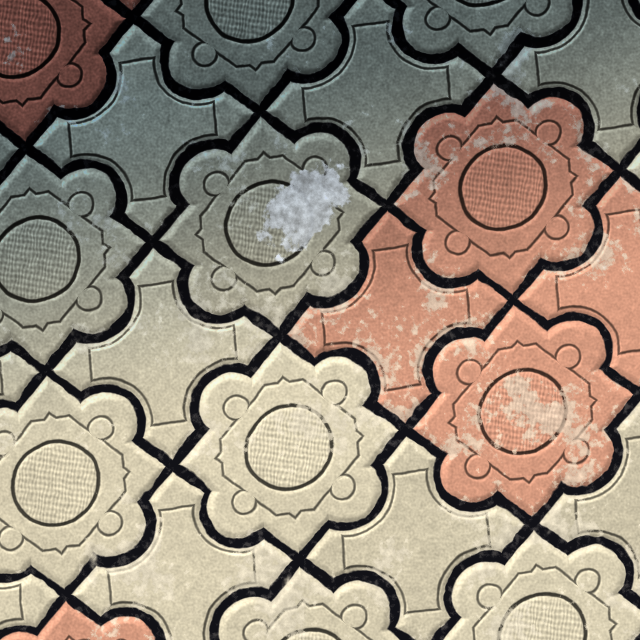
Reproduce this texture procedurally as a WebGL 2 fragment shader.

```glsl
#version 300 es
precision highp float;
// Interlocking paving tiles, round-medallion and cross-shaped, worn and half in shade.
uniform vec2 u_resolution;
out vec4 outColor;

const vec2 ORIGIN = vec2(0.421, 0.651);                  // centre of one medallion tile
const mat2 AXES = mat2(0.198, -0.147, 0.167, 0.203);     // edges of one tile on the canvas
const float LOBE_RADIUS = 0.23, LOBE_SHIFT = 0.05;
const float MEDALLION_RADIUS = 0.26;
const float GAP = 0.029, GAP_VARIATION = 0.026;          // half widths, in tiles
const float GROOVE = 0.007;
const vec2 LIGHT_DIR = vec2(-0.45, 0.89);
const vec2 CLUMP = vec2(0.475, 0.678);                   // large lump of snow
const vec3 STONE = vec3(0.83, 0.79, 0.68);
const vec3 TERRACOTTA = vec3(0.86, 0.62, 0.51);
const vec3 CRUST = vec3(0.87, 0.83, 0.74);
const vec3 SNOW = vec3(0.86, 0.86, 0.84);
const vec3 SOIL = vec3(0.25, 0.24, 0.24);
const vec3 CREVICE = vec3(0.07, 0.07, 0.09);
const vec3 SHADE_TINT = vec3(0.53, 0.66, 0.88);

struct Tile { vec2 id; vec2 local; float depth; bool round; };

vec2 hash2(vec2 p) {
  p = vec2(dot(p, vec2(127.1, 311.7)), dot(p, vec2(269.5, 183.3)));
  return fract(sin(p) * 43758.55) * 2.0 - 1.0;
}

float gradientNoise(vec2 p) {
  vec2 i = floor(p), f = p - i, u = f * f * f * (f * (f * 6.0 - 15.0) + 10.0);
  vec2 e = vec2(1, 0);
  return mix(mix(dot(hash2(i), f), dot(hash2(i + e), f - e), u.x),
             mix(dot(hash2(i + e.yx), f - e.yx), dot(hash2(i + 1.0), f - 1.0), u.x), u.y);
}

float fbm(vec2 p) {
  float sum = 0.0, gain = 0.6;
  for (int k = 0; k < 4; k++) {
    sum += gain * gradientNoise(p);
    p = mat2(1.6, 1.2, -1.2, 1.6) * p + 7.3;
    gain *= 0.55;
  }
  return sum;
}

// Checkerboard of squares; lobes of the round tiles bite into the cross tiles.
Tile findTile(vec2 g) {
  vec2 id = floor(g + 0.5), l = g - id, a = abs(l);
  float far = max(a.x, a.y), near = min(a.x, a.y);
  bool isRound = mod(id.x + id.y, 2.0) < 0.5;
  float centre = 0.5 + (isRound ? -LOBE_SHIFT : LOBE_SHIFT);
  float lobe = length(vec2(far - centre, near)) - LOBE_RADIUS;
  if (isRound) return Tile(id, l, max(0.5 - far, -lobe), true);
  if (lobe > 0.0) return Tile(id, l, min(0.5 - far, lobe), false);
  vec2 hop = a.x > a.y ? vec2(sign(l.x), 0) : vec2(0, sign(l.y));
  return Tile(id + hop, l - hop, -lobe, true);
}

// Signed distance to the incised outline on a tile's face.
float ornament(Tile t) {
  vec2 a = abs(t.local);
  float far = max(a.x, a.y), near = min(a.x, a.y);
  if (!t.round)
    return max((far + near - 0.62) * 0.707, 0.29 - length(vec2(far - 0.55, near)));
  float plate = min(max(far - 0.37, (far + near - 0.58) * 0.707), far - 0.315);
  return min(plate, length(vec2(far - 0.42, near)) - 0.075);
}

float lineMask(float d, float width, float blur) {
  return 1.0 - smoothstep(width - blur, width + blur, abs(d));
}

float relief(vec2 g, float gap) {
  Tile t = findTile(g);
  float h = smoothstep(gap - 0.01, gap + 0.045, t.depth);
  float face = ornament(t);
  h += 0.12 * smoothstep(0.012, -0.012, face) - 0.3 * lineMask(face, GROOVE, 0.009);
  if (t.round) {
    float ring = length(t.local) - MEDALLION_RADIUS;
    vec2 pit = t.local * 155.0 + 2.0 * gradientNoise(g * 14.0);
    h -= 0.35 * lineMask(ring, 0.012, 0.012);
    h += 0.13 * sin(pit.x) * sin(pit.y + 0.5 * pit.x) * smoothstep(0.0, -0.03, ring);
  }
  return h;
}

void main() {
  vec2 uv = gl_FragCoord.xy / u_resolution;
  mat2 toGrid = inverse(AXES);
  float blur = 4.0 / min(u_resolution.x, u_resolution.y);
  vec2 wobble = vec2(fbm(uv * 24.0), fbm(uv * 24.0 + 31.0));
  vec2 g = toGrid * (uv - ORIGIN) + 0.016 * wobble;
  Tile t = findTile(g);
  float rough = fbm(uv * 70.0), broad = fbm(uv * 7.0 + 4.0);
  float grain = gradientNoise(uv * 230.0);
  float gap = GAP + GAP_VARIATION * (wobble.x + broad);

  // Shade falls from the upper left; the lower part is sunlit.
  float sun = smoothstep(0.2, 0.78, 1.0 - uv.y + 0.3 * uv.x);

  // Terracotta comes in blocks of two by two tiles.
  vec2 block = mod(floor((t.id - vec2(1, 0)) * 0.5), 2.0);
  vec3 color = block.x + block.y < 0.5 ? TERRACOTTA : STONE;
  color *= 1.0 + 0.05 * hash2(t.id).x + 0.12 * broad + 0.16 * rough + 0.14 * grain;

  // Crusted wear, heaviest along edges and in the sun.
  float edge = smoothstep(0.16, 0.02, t.depth);
  float crust = smoothstep(0.17, 0.3, broad + 0.45 * rough + 0.12 * edge + 0.1 * sun - 0.03);
  color = mix(color, CRUST * (1.0 + 0.45 * rough), 0.65 * crust);

  // Carved lines and slopes facing or leaving the light.
  float face = lineMask(ornament(t), GROOVE, blur);
  float ring = t.round ? lineMask(length(t.local) - MEDALLION_RADIUS, 0.011, blur) : 0.0;
  color *= 1.0 - (1.0 - 0.75 * crust) * max(0.5 * face, 0.68 * ring);
  vec2 toLight = toGrid * LIGHT_DIR * 0.0045;
  float slope = relief(g, gap) - relief(g + toLight, gap);
  color *= clamp(1.0 + 0.55 * slope * (1.0 - 0.5 * crust), 0.45, 1.25);

  // Deep gaps with soil and pale crumbs.
  vec3 fill = mix(CREVICE, SOIL, smoothstep(0.0, 0.35, rough + 0.3 * broad));
  fill = mix(fill, CRUST * (0.8 + rough), smoothstep(0.25, 0.45, broad + 0.6 * wobble.y));
  color = mix(fill, color, smoothstep(gap - blur, gap + blur, t.depth));

  // Snow: one large lump and loose remains near the right side.
  vec2 c = uv - CLUMP;
  float lump = 0.062 - length(vec2(c.x - 0.5 * c.y, c.y * 0.9)) + 0.055 * wobble.x + 0.025 * rough;
  float remains = 0.12 * (broad + 0.5 * wobble.y - 0.55 + 0.3 * smoothstep(0.75, 1.0, uv.x));
  float snow = smoothstep(0.0, 0.012, max(lump, remains));
  color = mix(color, SNOW * (1.0 + 0.5 * rough + 0.3 * wobble.y), 0.92 * snow);

  color = clamp(color, 0.0, 1.0);
  vec3 shaded = color * color * SHADE_TINT;
  outColor = vec4(mix(mix(shaded, color * 0.8, 0.5 * snow), color, sun), 1.0);
}
```
